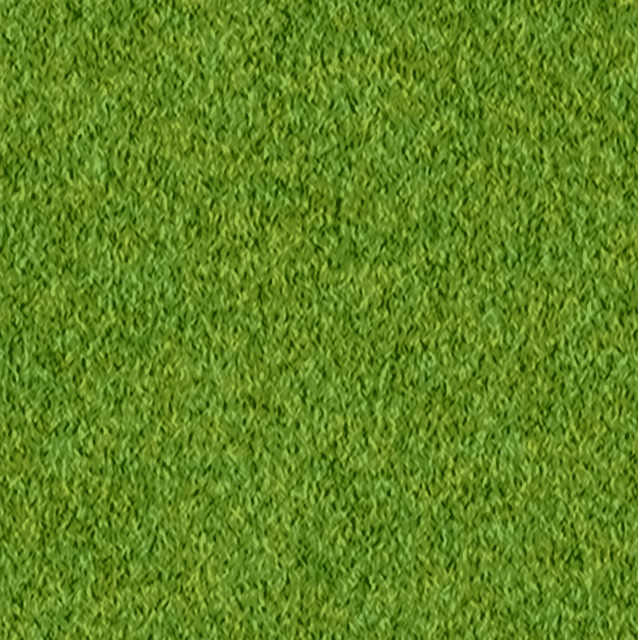
Reproduce this texture procedurally as a WebGL 1 fragment shader.

```glsl
precision highp float;
// Short dense lawn seen from above. Thousands of small, slightly tilted blades,
// light or dark with soft opposite flanks, are summed into a height signal;
// its normalised value then runs through a ramp of six greens.

uniform vec2 u_resolution;

// Blade layout, lengths in cells
const float CELLS = 85.0;          // cells per canvas height
const int BLADES = 5;              // blades per cell
const float BLADE_WIDTH = 0.205;
const float BLADE_LENGTH = 0.37;
const float MAX_TILT = 0.72;       // radians either side of upright
const float FLANK = 0.5;           // strength of the opposite flanks

// Slow variation over the lawn
const float PATCH_SCALE = 9.0;
const float PATCH_DEPTH = 0.16;
const float TINT_SCALE = 30.0;
const float TINT_DEPTH = 0.07;

// Greens from the gaps between blades to the lit tips
const vec3 DEEP  = vec3(0.19, 0.33, 0.01);
const vec3 SHADE = vec3(0.28, 0.43, 0.04);
const vec3 BODY  = vec3(0.36, 0.51, 0.11);
const vec3 LEAF  = vec3(0.42, 0.56, 0.15);
const vec3 LIGHT = vec3(0.47, 0.61, 0.22);
const vec3 TIP   = vec3(0.54, 0.69, 0.27);

vec4 hash4(vec2 p) {
  vec4 q = fract(p.xyxy * vec4(0.1031, 0.1030, 0.0973, 0.1099));
  q += dot(q, q.wzxy + 33.33);
  return fract((q.xxyz + q.yzzw) * q.zywx);
}

// Smooth value noise in -1..1
float valueNoise(vec2 p) {
  vec2 cell = floor(p);
  vec2 f = fract(p);
  f = f * f * (3.0 - 2.0 * f);
  float low = mix(hash4(cell).x, hash4(cell + vec2(1.0, 0.0)).x, f.x);
  float high = mix(hash4(cell + vec2(0.0, 1.0)).x, hash4(cell + 1.0).x, f.x);
  return 2.0 * mix(low, high, f.y) - 1.0;
}

// Soft tilted stroke with flanks of the opposite sign
float blade(vec2 d, float tilt) {
  float c = cos(tilt);
  float s = sin(tilt);
  float across = (c * d.x - s * d.y) / BLADE_WIDTH;
  float along = (s * d.x + c * d.y) / BLADE_LENGTH;
  float a2 = across * across;
  float body = (1.0 - FLANK * a2) * exp(-0.5 * (a2 + along * along));
  return body * (1.0 - smoothstep(0.8, 1.0, length(d)));
}

// Sum of all nearby blades, scaled to unit deviation
float grassSignal(vec2 p) {
  vec2 home = floor(p);
  float sum = 0.0;
  for (int y = -1; y <= 1; y++) {
    for (int x = -1; x <= 1; x++) {
      vec2 cell = home + vec2(float(x), float(y));
      for (int i = 0; i < BLADES; i++) {
        vec4 h = hash4(cell + float(i) * vec2(113.0, 71.0) + 19.0);
        float tilt = (2.0 * h.z - 1.0) * MAX_TILT;
        sum += (2.0 * h.w - 1.0) * blade(p - cell - h.xy, tilt);
      }
    }
  }
  float profile = 1.0 - FLANK + 0.75 * FLANK * FLANK;
  float variance = float(BLADES) / 3.0 * 3.14159 * BLADE_WIDTH * BLADE_LENGTH * profile;
  return sum / sqrt(variance);
}

// Stops sit where a bell curve gives each green its share
vec3 greenRamp(float z) {
  vec3 color = mix(DEEP, SHADE, clamp((z + 1.75) / 0.83, -0.8, 1.0));
  color = mix(color, BODY, clamp((z + 0.92) / 0.69, 0.0, 1.0));
  color = mix(color, LEAF, clamp((z + 0.23) / 0.58, 0.0, 1.0));
  color = mix(color, LIGHT, clamp((z - 0.35) / 0.51, 0.0, 1.0));
  return color + (TIP - LIGHT) * clamp((z - 0.86) / 0.69, 0.0, 1.8);
}

void main() {
  vec2 uv = gl_FragCoord.xy / u_resolution.y;
  float z = grassSignal(uv * CELLS);
  z += PATCH_DEPTH * valueNoise(uv * PATCH_SCALE + 7.0);
  vec3 color = greenRamp(z);

  // Drift between yellower and bluer greens
  float tint = TINT_DEPTH * valueNoise(uv * TINT_SCALE + 41.0);
  color *= vec3(1.0 + tint, 1.0, 1.0 - 2.0 * tint);
  gl_FragColor = vec4(clamp(color, 0.0, 1.0), 1.0);
}
```
